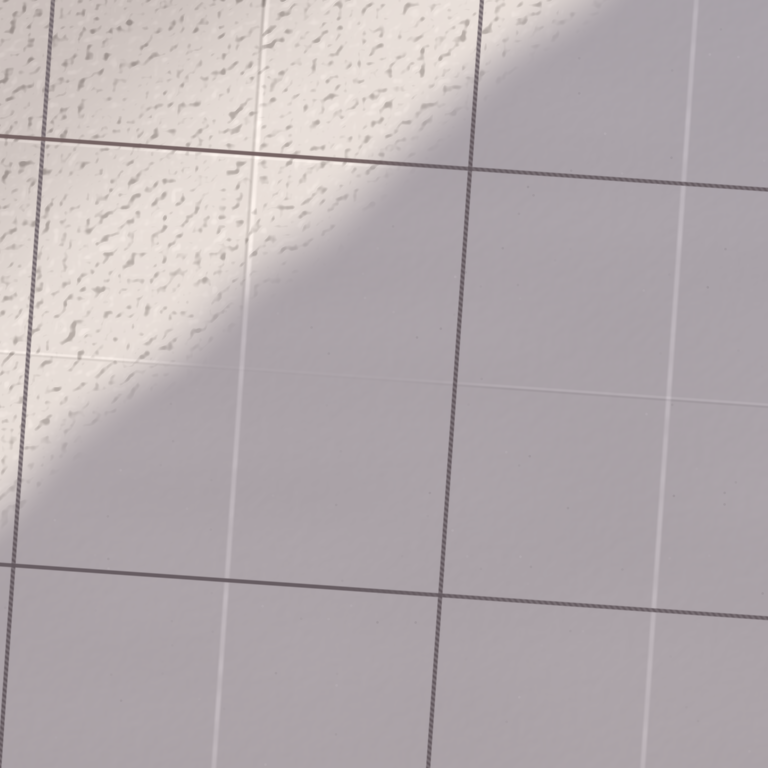
Write a WebGL 2 fragment shader that draws this texture.

```glsl
#version 300 es
precision highp float;
uniform vec2 u_resolution;
out vec4 fragColor;

float hash(vec2 p) {
  return fract(sin(dot(p, vec2(127.1, 311.7))) * 43758.5453);
}

float noise(vec2 p) {
  vec2 i = floor(p), f = fract(p);
  f = f * f * (3.0 - 2.0 * f);
  return mix(mix(hash(i), hash(i + vec2(1, 0)), f.x),
             mix(hash(i + vec2(0, 1)), hash(i + vec2(1, 1)), f.x), f.y);
}

// Height of the rough plaster
float plaster(vec2 p) {
  return noise(p * 92.0) + 0.45 * noise(p * 170.0 + 7.3);
}

// Signed distance to the nearest line of a family repeating every 'period'
float nearest(float x, float period) {
  return x - period * round(x / period);
}

// Coverage of a line with a soft edge
float stroke(float d, float halfWidth, float blur) {
  float edge = max(blur, 0.75 / min(u_resolution.x, u_resolution.y));
  return 1.0 - smoothstep(halfWidth - edge, halfWidth + edge, abs(d));
}

void main() {
  vec2 p = gl_FragCoord.xy / u_resolution;
  float down = 1.0 - p.y;

  // Slanted shadow edge: negative on the sunlit side
  float shade = 0.655 * p.x + 0.756 * down - 0.512;
  shade += 0.025 * (noise(p * 9.0) - 0.5);
  float sun = 1.0 - smoothstep(-0.075, 0.03, shade);

  // Base colours
  vec3 shadowColor = mix(vec3(0.672, 0.640, 0.658), vec3(0.660, 0.635, 0.662), p.x * p.y);
  vec3 sunColor = mix(vec3(0.795, 0.755, 0.740), vec3(0.905, 0.868, 0.845),
                      smoothstep(-0.42, -0.15, shade));
  vec3 color = mix(shadowColor, sunColor, sun);

  // Relief raked by the sun, almost flat in the shadow
  float relief = plaster(p) - plaster(p + vec2(-0.0035, 0.0035));
  float pits = smoothstep(0.08, 0.55, relief);
  float crests = smoothstep(0.1, 0.6, -relief);
  color += sun * (0.035 * crests - 0.19 * pits);
  color += (1.0 - sun) * 0.008 * relief;
  color += 0.012 * (noise(p * vec2(5.0, 14.0)) - 0.5);

  // Sparse specks in the shadow
  vec2 cell = floor(p * 60.0);
  vec2 center = 0.25 + 0.5 * vec2(hash(cell + 3.1), hash(cell + 8.7));
  float speck = 1.0 - smoothstep(0.03, 0.16, length(fract(p * 60.0) - center));
  color += speck * step(0.94, hash(cell)) * (1.0 - sun) * 0.08 * (hash(cell + 5.0) - 0.6);

  // Tilted grid: dark joints alternate with pale seams
  float column = p.x - 0.069 + 0.07 * down;
  float row = down - 0.177 - 0.07 * p.x;
  float darkColumn = nearest(column, 0.5585);
  float paleColumn = nearest(column - 0.2793, 0.5585);
  float darkRow = nearest(row, 0.5580);
  float paleRow = nearest(row - 0.2800, 0.5580);

  // Pale vertical seams, ridged in the sun
  float wear = 0.65 + 0.5 * noise(vec2(p.x * 4.0, p.y * 45.0));
  color -= 0.10 * sun * stroke(paleColumn + 0.0045, 0.002, 0.002);
  color += mix(0.075, 0.07, sun) * wear * stroke(paleColumn, 0.003, 0.0022);

  // Faint horizontal seam, fading out along the shadow edge
  float seam = 0.25 + 0.75 * smoothstep(0.5, 0.7, p.x) + 1.2 * sun;
  color += 0.035 * seam * stroke(paleRow, 0.0016, 0.0015);
  color -= 0.035 * seam * stroke(paleRow - 0.003, 0.0014, 0.0014);

  // Dark joints with a twisted cord pattern
  float twist = 0.5 + 0.5 * sin(6.2832 * 135.0 * (p.y + 0.75 * p.x));
  float rowTwist = 0.5 + 0.5 * sin(6.2832 * 135.0 * (p.x + 0.75 * p.y));
  vec3 cord = vec3(0.385, 0.345, 0.365);
  float vertical = stroke(darkColumn, 0.0027, 0.0014) * (0.68 + 0.32 * twist);
  float horizontal = stroke(darkRow, 0.0025, 0.0014)
                   * (0.95 - 0.22 * rowTwist * smoothstep(0.4, 0.7, p.x));
  color += 0.05 * sun * stroke(darkRow - 0.005, 0.0015, 0.0015);
  color = mix(color, cord + 0.06 * sun, vertical);
  color = mix(color, cord + vec3(0.05, 0.02, 0.0) * sun, horizontal);

  fragColor = vec4(clamp(color, 0.0, 1.0), 1.0);
}
```
